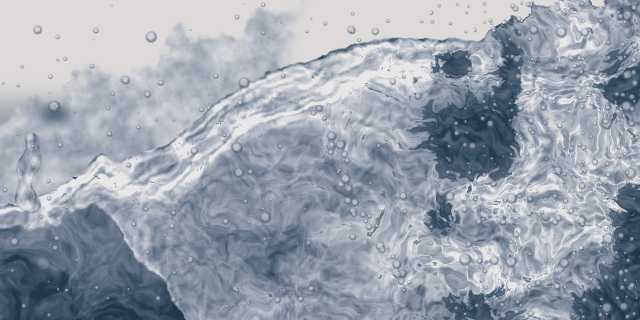
Write a Shadertoy shader that draws this texture.

```glsl
#define DEEP vec3(0.12, 0.22, 0.29)
#define PALE vec3(0.84, 0.84, 0.85)
#define SKY vec3(0.865, 0.855, 0.85)
#define HAZE vec3(0.60, 0.63, 0.67)
#define STREAK_GAIN 0.42
#define CRUMPLE_GAIN 0.8
#define GRAIN_GAIN 0.62
#define GLINT_GAIN 0.34
#define BUBBLES 34

// Crest heights at equal steps across the canvas
const float crestY[17] = float[17](0.36, 0.385, 0.46, 0.505, 0.54, 0.635,
    0.735, 0.785, 0.825, 0.87, 0.873, 0.878, 0.885, 0.96, 0.985, 0.99, 1.02);

float hash(vec2 p) {
    vec3 q = fract(p.xyx * 0.1031);
    q += dot(q, q.yzx + 33.33);
    return fract((q.x + q.y) * q.z);
}

float noise(vec2 p) {
    vec2 i = floor(p), f = fract(p);
    f = f * f * (3.0 - 2.0 * f);
    return mix(mix(hash(i), hash(i + vec2(1, 0)), f.x),
               mix(hash(i + vec2(0, 1)), hash(i + 1.0), f.x), f.y);
}

float fbm(vec2 p) {
    float sum = 0.0, amp = 0.53;
    for (int i = 0; i < 4; i++) {
        sum += amp * noise(p);
        p = mat2(1.6, 1.2, -1.2, 1.6) * p + 7.3;
        amp *= 0.5;
    }
    return sum;
}

float bump(float x, float w) { return exp(-x * x / (w * w)); }

float blob(vec2 p, float x, float y, float w, float h) {
    return bump(p.x - x, w) * bump(p.y - y, h);
}

// Catmull-Rom curve through the crest heights
float crest(float x) {
    float s = clamp(x * 8.0, 0.0, 15.99), f = fract(s);
    int i = int(s);
    float a = crestY[max(i - 1, 0)], b = crestY[i];
    float c = crestY[i + 1], d = crestY[min(i + 2, 16)];
    return b + 0.5 * f * (c - a + f * (2.0 * a - 5.0 * b + 4.0 * c - d
        + f * (3.0 * (b - c) + d - a))) + 0.035 * bump(x - 0.31, 0.035);
}

vec3 ramp(float t) {
    t = clamp(t, 0.0, 1.1);
    return mix(DEEP, PALE, t) + vec3(0.0, 0.01, 0.14) * t * max(1.0 - t, 0.0);
}

// Lens-like drop laid over a colour
vec3 addDrop(vec3 col, vec2 q, float r, float soft) {
    float mask = smoothstep(r + soft, r - soft, length(q));
    float core = length(q / r - vec2(-0.1, 0.2));
    return mix(col, ramp(mix(0.95, 0.25, smoothstep(0.4, 0.95, core))), 0.6 * mask);
}

vec3 backdrop(vec2 p) {
    float light = max(smoothstep(0.60, 0.76, p.y), smoothstep(0.8, 1.0, p.x));
    float top = 0.60 + 0.46 * p.x + 0.25 * (fbm(p * 11.0) - 0.5);
    float splash = smoothstep(-0.02, 0.03, top - p.y)
        * smoothstep(0.03, -0.05, p.x - 0.7 - 0.25 * p.y);
    float tone = 0.8 + 0.5 * (fbm(p * 13.0 + 4.0) - 0.5) + 0.4 * (fbm(p * 34.0) - 0.5);
    vec3 col = mix(mix(HAZE, SKY, light), ramp(tone), splash * 0.9);
    return mix(col, ramp(0.2), 0.75 * blob(p, 0.17, 0.64, 0.05, 0.03));
}

float waterTone(vec2 p, float depth) {
    vec2 warp = vec2(fbm(p * 6.0), fbm(p * 6.0 + 31.0)) - 0.5;
    float body = fbm(p * 8.0 + warp * 3.0) - 0.5;
    float fine = fbm(p * vec2(25, 32) + warp * 7.0) - 0.5;
    float grain = fbm(p * vec2(58, 68) + warp * 12.0) - 0.5;
    float right = smoothstep(1.15, 1.45, p.x);

    // Broad light and shade
    float tone = 0.66 - 0.24 * blob(p, 0.86, 0.2, 0.42, 0.28)
        + 0.1 * blob(p, 1.18, 0.66, 0.2, 0.16) + 0.03 * right;
    tone += CRUMPLE_GAIN * (0.6 * body + (0.45 + 0.45 * right) * fine);
    tone += GRAIN_GAIN * (0.75 + 0.5 * right) * grain;

    // Arched ripples inside the curl
    vec2 q = (p - vec2(0.86, 0.2)) * vec2(0.85, 1);
    float arcs = noise(vec2(atan(q.x, q.y) * 4.0, length(q) * 75.0) + warp * 5.0);
    tone += 0.26 * (arcs - 0.5) * smoothstep(0.12, 0.34, length(q)) * (1.0 - right);

    // Bright streaks running along the crest
    float streaks = noise(vec2(p.x * 14.0, depth * 85.0) + warp * 4.0);
    float mid = 0.145 * smoothstep(0.08, 0.6, p.x) * (1.0 - 0.5 * smoothstep(0.9, 1.5, p.x));
    float band = bump(depth - mid, 0.042) * smoothstep(1.7, 1.4, p.x);
    float sheet = smoothstep(mid + 0.06, mid, depth) * (1.0 - right);
    tone += sheet * (0.5 * streaks - 0.13) + STREAK_GAIN * band * (0.2 + streaks);

    // Glassy curtain, soft foam and sharp glints
    float folds = noise(vec2(p.x * 65.0 + warp.x * 9.0, p.y * 9.0));
    float curtain = blob(p, 1.66, 0.64, 0.045, 0.2);
    tone += curtain * (0.8 * folds - 0.3);
    float foam = smoothstep(0.55, 0.75, noise(p * vec2(13, 19) + warp * 2.0));
    tone += 0.22 * foam * smoothstep(0.52, 0.35, p.y) * smoothstep(0.5, 1.3, p.x);
    float glint = bump(noise(p * vec2(46, 38) + warp * 9.0) - 0.5, 0.11);
    tone += GLINT_GAIN * glint * (0.2 + 0.8 * right) * smoothstep(-0.1, 0.1, body);

    // Dark openings with ragged borders
    float dark = 1.2 * blob(p, 1.48, 0.57, 0.16, 0.12) + 0.8 * blob(p, 1.42, 0.8, 0.07, 0.05)
        + 0.8 * blob(p, 1.6, 0.77, 0.05, 0.14) + 0.9 * blob(p, 1.96, 0.73, 0.09, 0.1)
        + 1.1 * blob(p, 1.99, 0.26, 0.07, 0.17) + blob(p, 1.92, 0.04, 0.15, 0.09)
        + 0.7 * blob(p, 1.38, 0.32, 0.06, 0.07) + 0.7 * blob(p, 1.48, 0.03, 0.13, 0.09);
    dark = smoothstep(0.3, 0.58, dark - 0.5 * curtain + 1.2 * fine + 0.8 * grain);
    tone = mix(tone, 0.08 + 0.5 * fine + 0.4 * grain, dark * 0.95);

    // Shadowed water below the left lip
    float lip = 0.285 + 0.06 * smoothstep(0.0, 0.3, p.x) - 0.18 * smoothstep(0.33, 0.45, p.x)
        - 0.25 * smoothstep(0.45, 0.66, p.x) + 0.08 * (fbm(p * 17.0) - 0.5);
    float shade = 0.05 + 1.05 * p.y + 0.6 * body + 0.25 * fine + 0.3 * grain;
    tone = mix(tone, shade, smoothstep(-0.006, 0.008, lip - p.y));
    return tone + 0.2 * bump(p.y - lip - 0.01, 0.01);
}

void mainImage(out vec4 fragColor, in vec2 fragCoord) {
    vec2 p = fragCoord / iResolution.xy * vec2(2, 1);
    float soft = 1.0 / iResolution.y;
    float rough = mix(0.03, 0.12, smoothstep(1.45, 1.65, p.x));
    float depth = crest(p.x) - p.y + rough * (fbm(p * 24.0) - 0.5);

    // Water with a thin dark and bright rim
    float tone = waterTone(p, depth) + noise(p * 34.0)
        * (0.2 * bump(depth - 0.022, 0.01) - 0.6 * bump(depth - 0.005, 0.006));
    vec3 col = mix(backdrop(p), ramp(tone), smoothstep(-soft, soft, depth));

    // Upright spout
    vec2 q = p - vec2(0.09 + 0.012 * sin(p.y * 26.0), clamp(p.y, 0.36, 0.55));
    float spout = length(q) - 0.03 - 0.009 * sin(p.y * 55.0);
    float glass = 0.1 + 1.3 * fbm(p * vec2(55, 34)) - 0.25 * smoothstep(-0.01, 0.0, spout);
    col = mix(col, ramp(glass), 0.85 * smoothstep(soft, -soft, spout));

    // Spray, denser to the right
    float chance = mix(0.07, 0.35, smoothstep(1.3, 1.7, p.x));
    for (float s = 14.0; s < 40.0; s += 11.0) {
        vec2 g = p * s + s, id = floor(g);
        vec2 c = 0.3 + 0.4 * vec2(hash(id + 17.1), hash(id + 41.7));
        if (hash(id + s) < chance)
            col = addDrop(col, (fract(g) - c) / s, (0.07 + 0.2 * hash(id + 5.3)) / s, soft);
    }

    // Bubble trail down the curl
    for (int i = 0; i < BUBBLES; i++) {
        float k = float(i), t = k / float(BUBBLES);
        vec2 c = vec2(0.94 + 0.3 * t + 0.025 * sin(t * 9.0), 0.64 - 0.58 * t);
        c += 0.045 * vec2(hash(vec2(k, 2)), hash(vec2(k, 8)));
        col = addDrop(col, p - c, 0.005 + 0.011 * hash(vec2(k, 5)), soft);
    }
    fragColor = vec4(col, 1);
}
```
